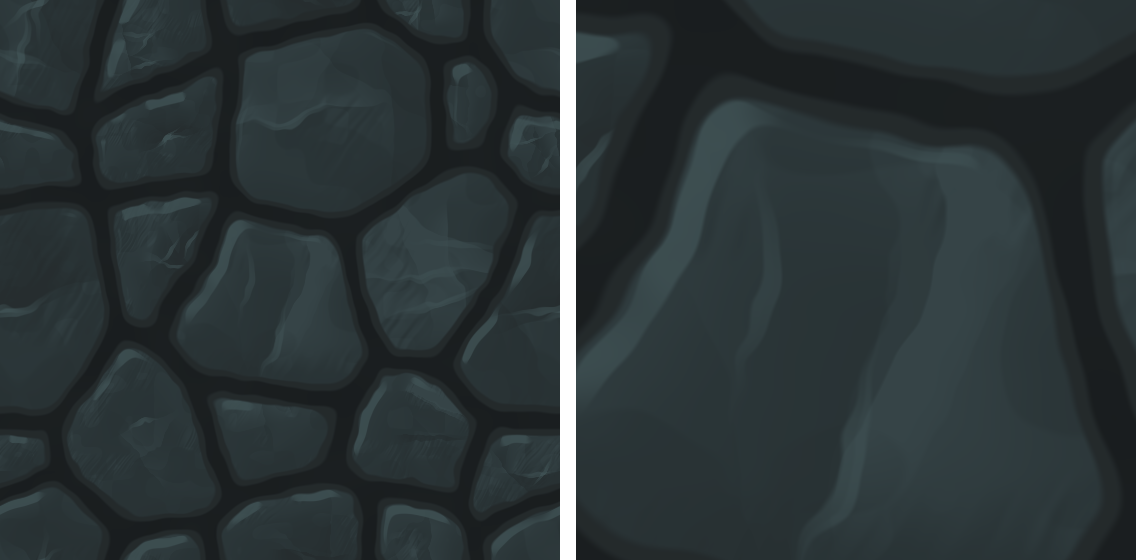
Left: the whole. Right: its middle third, enlarged.
Write a WebGL 2 fragment shader that draws this texture.

```glsl
#version 300 es
precision highp float;
// Tiling wall of dark, painted slate boulders and pebbles set in deep joints.

#define CELLS 4.0        // stones per side, whole number
#define JITTER 0.66      // scatter of stone centres
#define PEBBLES 0.38     // share of small stones
#define GAP 0.050        // half width of a joint, in cells
#define RIM 0.042        // width of the dark border of a stone
#define ROUNDING 27.0    // higher gives sharper corners
#define ORIGIN vec2(1.36, 0.60)  // shift of the tile, in cells
#define JOINT_COLOR vec3(0.102, 0.118, 0.124)
#define RIM_COLOR vec3(0.140, 0.164, 0.170)
#define STONE_COLOR vec3(0.163, 0.204, 0.213)
#define LIGHT_COLOR vec3(0.212, 0.268, 0.280)
#define GLINT_COLOR vec3(0.252, 0.324, 0.334)

uniform vec2 u_resolution;
out vec4 outColor;

float hash(vec2 p) {
  return fract(sin(dot(p, vec2(127.1, 311.7))) * 43758.5453);
}

// Whole-number wrap, safe against rounding at the period itself.
vec2 wrap(vec2 i, float period) {
  return floor(mod(i + 0.5, period));
}

// Value noise that wraps after a whole period.
float noise(vec2 p, float period) {
  vec2 i = floor(p), f = fract(p);
  f = f * f * (3.0 - 2.0 * f);
  vec2 a = wrap(i, period), b = wrap(i + 1.0, period);
  return mix(mix(hash(a), hash(vec2(b.x, a.y)), f.x),
             mix(hash(vec2(a.x, b.y)), hash(b), f.x), f.y);
}

// Centre (xy) and squared radius (z) of the stone in a grid cell.
vec3 stoneSite(vec2 cell) {
  vec2 id = wrap(cell, CELLS) + 3.0;
  vec2 offset = vec2(hash(id), hash(id + 21.3)) - 0.5;
  float size = hash(id + 47.9);
  float weight = hash(id + 9.7) < PEBBLES ? mix(0.02, 0.06, size) : mix(0.34, 0.56, size);
  return vec3(cell + 0.5 + JITTER * offset, weight);
}

// Facet tone (x) and ridge glints (y); q spans about -1 to 1 over a stone.
vec2 paintFacets(vec2 q, vec2 seed) {
  float tone = 0.0, glint = 0.0;
  float wobble = 0.18 * (noise(q * 2.3 + seed, 64.0) - 0.5)
               + 0.06 * (noise(q * 8.0 + seed, 64.0) - 0.5);
  for (int i = 0; i < 6; i++) {
    vec2 key = seed + float(i) * vec2(5.3, 2.9);
    float angle = 6.2832 * hash(key);
    vec2 dir = vec2(cos(angle), sin(angle));
    float side = dot(q, dir) - 1.1 * (hash(key + 1.7) - 0.5) + wobble;
    float along = abs(dot(q, vec2(-dir.y, dir.x)) - 0.9 * (hash(key + 4.1) - 0.5));
    float fade = 1.0 - smoothstep(0.45, 0.95, along);
    float plane = smoothstep(-0.010, 0.010, side) * exp(-1.8 * max(side, 0.0));
    tone += 1.7 * (hash(key + 6.3) - 0.5) * plane * fade;
    // Tapered stroke on ridges that look up and left.
    float taper = 1.0 - smoothstep(0.0, 0.5, along);
    float stroke = 1.0 - smoothstep(0.0, 0.022, abs(side) - 0.035 * taper);
    glint += stroke * taper * smoothstep(0.4, 0.9, dot(dir, vec2(-0.6, 0.8)));
  }
  return vec2(tone, glint);
}

void main() {
  vec2 p = gl_FragCoord.xy / u_resolution * CELLS + ORIGIN;
  // Uneven outlines
  p += 0.11 * (vec2(noise(p * 2.0, CELLS * 2.0), noise(p * 2.0 + 3.5, CELLS * 2.0)) - 0.5);
  p += 0.03 * (vec2(noise(p * 8.0, CELLS * 8.0), noise(p * 8.0 + 2.5, CELLS * 8.0)) - 0.5);

  // Owning stone
  vec2 base = floor(p), cell = base;
  vec3 stone = vec3(0.0);
  float best = 1e5;
  for (int y = -2; y <= 2; y++) for (int x = -2; x <= 2; x++) {
    vec2 c = base + vec2(x, y);
    vec3 s = stoneSite(c);
    float power = dot(p - s.xy, p - s.xy) - s.z;
    if (power < best) { best = power; stone = s; cell = c; }
  }

  // Rounded distance to the border, and its outward direction
  float sum = 1e-9;
  vec2 outward = vec2(0.0);
  for (int y = -2; y <= 2; y++) for (int x = -2; x <= 2; x++) {
    vec2 c = base + vec2(x, y);
    if (distance(c, cell) < 0.5) continue;
    vec3 s = stoneSite(c);
    vec2 span = s.xy - stone.xy;
    float gapTo = (dot(p - s.xy, p - s.xy) - s.z - best) / (2.0 * length(span));
    float w = exp(-ROUNDING * gapTo);
    sum += w;
    outward += w * normalize(span);
  }
  float inside = -log(sum) / ROUNDING - GAP;
  float facing = dot(outward / sum, vec2(-0.55, 0.83));

  // Stone surface
  vec2 seed = wrap(cell, CELLS) * 7.0 + 11.0;
  vec2 q = (p - stone.xy) / sqrt(stone.z + 0.05);
  vec2 facets = paintFacets(q, seed);
  float blotch = smoothstep(0.52, 0.57, noise(q * 2.6 + seed + 30.0, 64.0));
  float bristle = noise(vec2(q.x + q.y, 14.0 * (q.x - 0.6 * q.y)) * 1.8 + seed, 64.0) - 0.5;
  float brushed = smoothstep(0.50, 0.70, noise(q * 1.7 + seed + 17.0, 64.0));
  float dabs = smoothstep(0.62, 0.72, noise(q * 6.0 + seed + 5.0, 64.0));
  float tone = facets.x + 0.2 * blotch + 0.6 * bristle * brushed + 0.2 * dabs * brushed
             + 0.35 * facing * (1.0 - smoothstep(0.05, 0.30, inside)) - 0.02;
  vec3 body = mix(STONE_COLOR, LIGHT_COLOR, clamp(tone, 0.0, 1.0));
  body = mix(body, RIM_COLOR, 0.65 * clamp(-tone, 0.0, 1.0));

  // Broken highlight along the upper left edge
  float breakup = smoothstep(0.30, 0.58, noise(q * 2.1 + seed + 8.0, 64.0));
  float thick = 0.03 * breakup * smoothstep(0.3, 0.9, facing);
  float edge = 1.0 - smoothstep(0.0, 0.012, abs(inside - RIM - 0.035) - thick);
  float glint = 0.75 * edge * breakup * smoothstep(0.25, 0.65, facing) + 0.6 * facets.y;
  body = mix(body, GLINT_COLOR, clamp(glint, 0.0, 0.9));

  // Joint, rim and body in layers
  float rimWidth = RIM * (0.6 + 0.8 * noise(q * 3.0 + seed, 64.0));
  vec3 color = JOINT_COLOR * (0.96 + 0.08 * noise(p * 4.0, CELLS * 4.0));
  color = mix(color, RIM_COLOR, smoothstep(-0.010, 0.010, inside));
  color = mix(color, body, smoothstep(-0.010, 0.010, inside - rimWidth));
  outColor = vec4(color, 1.0);
}
```
